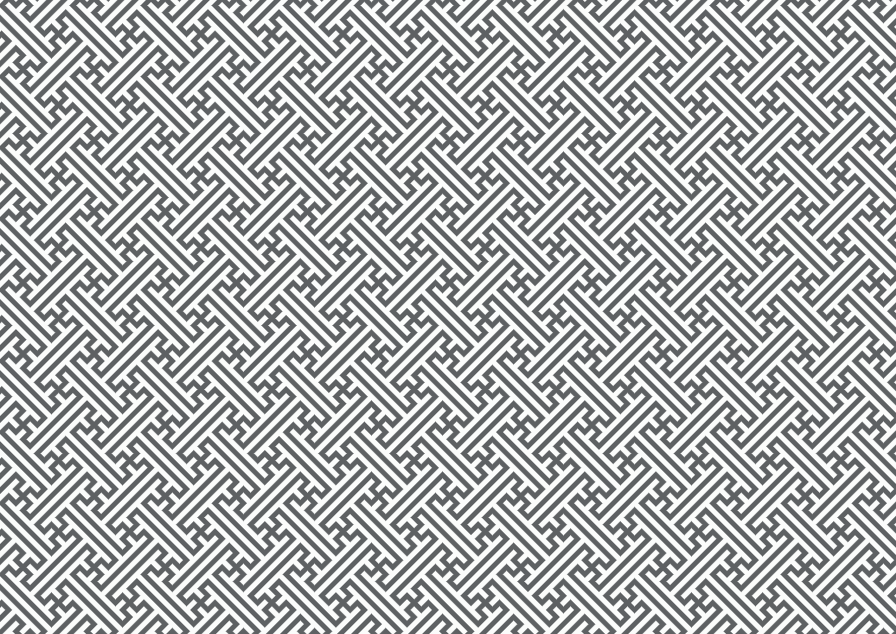
A WebGL 2 fragment shader for this pattern:

```glsl
#version 300 es
precision highp float;
// Diagonal key fret: small hooked crosses joined by stepped lines and pairs of long bars.

uniform vec2 u_resolution;
out vec4 fragColor;

const vec3 PAPER = vec3(0.985, 0.99, 0.985);
const vec3 INK = vec3(0.37, 0.38, 0.39);
const float REPEATS_ACROSS = 12.6;
const vec2 CROSS_CENTRE = vec2(0.4622, 0.4316); // in canvas widths
const float CROSS_SPACING = 5.0;                // in line pitches
const float HALF_LINE = 0.245;                  // in line pitches
const float EDGE_SOFTNESS = 1.1;                // in output samples

// Square-ended, axis-aligned line from a to b.
float lineDistance(vec2 p, vec2 a, vec2 b) {
    vec2 d = abs(p - 0.5 * (a + b)) - 0.5 * abs(b - a) - HALF_LINE;
    return max(d.x, d.y);
}

// One arm of the cross: up, a step to the right, up, then back as a long bar.
float armDistance(vec2 p) {
    float d = lineDistance(p, vec2(0.0), vec2(0.0, 1.0));
    d = min(d, lineDistance(p, vec2(0.0, 1.0), vec2(1.0, 1.0)));
    d = min(d, lineDistance(p, vec2(1.0, 1.0), vec2(1.0, 2.0)));
    return min(d, lineDistance(p, vec2(1.0, 2.0), vec2(-0.5 * CROSS_SPACING, 2.0)));
}

float fretDistance(vec2 p) {
    // Mirror halfway between neighbouring crosses.
    float halfCell = 0.5 * CROSS_SPACING;
    p = halfCell - abs(mod(p + halfCell, 2.0 * CROSS_SPACING) - CROSS_SPACING);

    // Four quarter turns of the arm.
    float d = 1e3;
    for (int i = 0; i < 4; i++) {
        d = min(d, armDistance(p));
        p = vec2(p.y, -p.x);
    }
    return d;
}

void main() {
    // Canvas widths to line pitches, turned onto the diagonals.
    float pitchesAcross = REPEATS_ACROSS * CROSS_SPACING * sqrt(2.0);
    vec2 p = (gl_FragCoord.xy / u_resolution.x - CROSS_CENTRE) * pitchesAcross;
    p = vec2(p.x + p.y, p.x - p.y) * sqrt(0.5);

    float edge = EDGE_SOFTNESS * pitchesAcross / u_resolution.x;
    float ink = clamp(0.5 - fretDistance(p) / edge, 0.0, 1.0);
    fragColor = vec4(mix(PAPER, INK, ink), 1.0);
}
```
